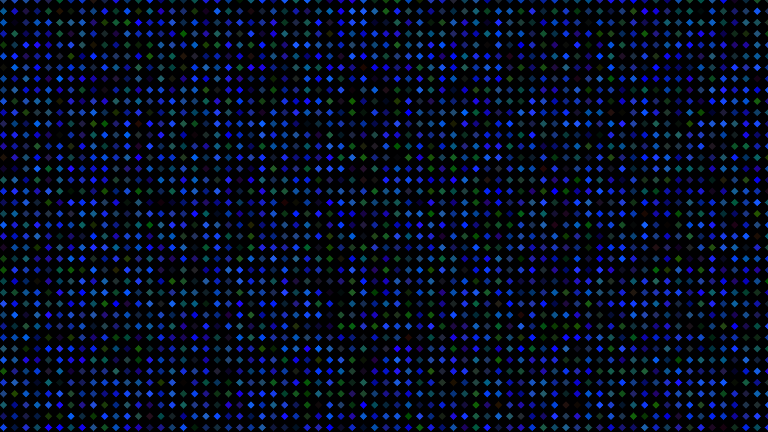
Reproduce this pattern procedurally as a WebGL 2 fragment shader.

```glsl
#version 300 es
precision highp float;
// A regular grid of small diamonds on black, each in a random dim blue, teal or green.

uniform vec2 u_resolution;
out vec4 fragColor;

const float ROWS = 38.4;                        // cells per canvas height
const vec2 FIRST_CENTER = vec2(0.31, 0.40);     // lower left diamond, in cells
const float HALF_DIAGONAL = 0.33;               // diamond size, in cells
const vec3 BACKGROUND = vec3(0.0, 0.0, 0.005);
const vec3 MAX_COLOR = vec3(0.14, 0.38, 1.0);   // upper limit of each channel

float hash(vec2 p) {
    return fract(sin(dot(p, vec2(12.9898, 78.233))) * 43758.5453);
}

// Independent random level for each channel
vec3 cellColor(vec2 id) {
    vec3 level = vec3(hash(id + 3.1), hash(id + 17.7), hash(id + 41.3));
    return MAX_COLOR * level;
}

float diamondDistance(vec2 p, float halfDiagonal) {
    return (abs(p.x) + abs(p.y) - halfDiagonal) * 0.70711;
}

void main() {
    // Square cells, with each diamond in the middle of its cell
    vec2 grid = gl_FragCoord.xy / u_resolution.y * ROWS - FIRST_CENTER + 0.5;
    vec2 id = floor(grid);
    vec2 local = fract(grid) - 0.5;

    // Edge smoothed over one pixel
    float pixel = ROWS / u_resolution.y;
    float d = diamondDistance(local, HALF_DIAGONAL);
    float coverage = 1.0 - smoothstep(-0.5 * pixel, 0.5 * pixel, d);

    fragColor = vec4(mix(BACKGROUND, cellColor(id), coverage), 1.0);
}
```
